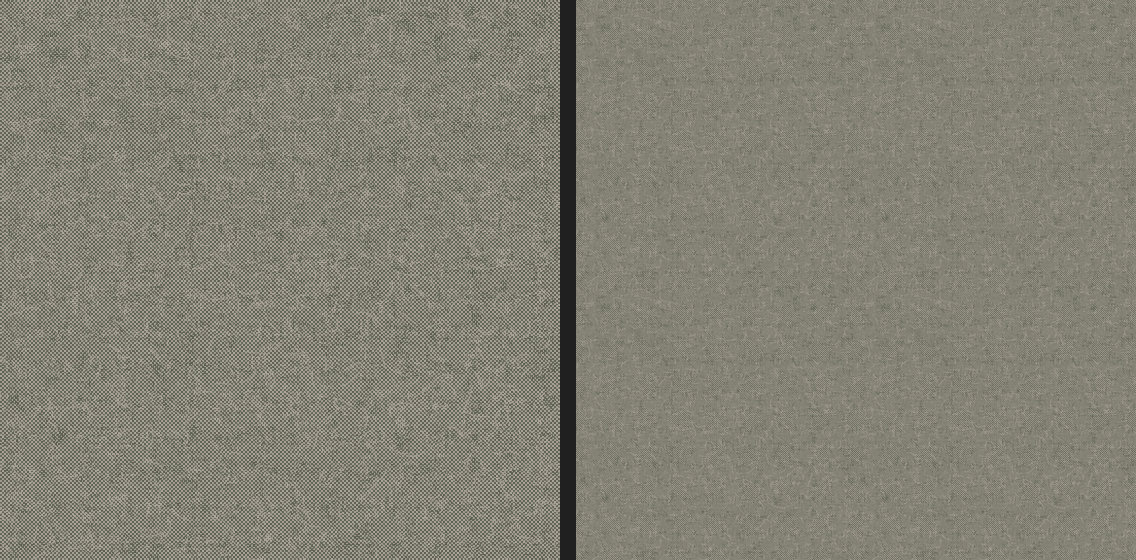
Left, the tile; right, the same tile 2 across and 2 down.
Write a WebGL 2 fragment shader that draws this texture.

```glsl
#version 300 es
precision highp float;
// Plain-weave cloth: dark green warp and pale beige weft crossing in a fine
// checker. Layered sines of whole frequency thicken and thin the threads, and
// a wrapped cellular grid scatters short, curved loose fibres over the top.

#define THREADS 288.0      // threads per side, even so that the checker wraps
#define WOBBLE 0.08        // sideways drift of threads, in thread widths
#define SLUB 0.055         // uneven thickness along each thread
#define CLOUD 0.010        // broad light and dark areas
#define GRAIN 0.024        // tone change from one crossing to the next
#define FIBRE_CELLS 28.0   // fibre grid cells per side
#define FIBRE_SHARE 0.40   // share of grid cells that hold a fibre
#define FIBRE_ALPHA 0.55
#define WARP_COLOR vec3(0.380, 0.398, 0.338)
#define WEFT_COLOR vec3(0.655, 0.625, 0.573)
#define FIBRE_COLOR vec3(0.70, 0.67, 0.61)

uniform vec2 u_resolution;
out vec4 outColor;

const float PI = 3.14159;
const float TAU = 2.0 * PI;

float hash(vec2 p) {
    vec3 q = fract(p.xyx * vec3(0.1031, 0.1030, 0.0973));
    q += dot(q, q.yzx + 33.33);
    return fract((q.x + q.y) * q.z);
}

// Thickness of one thread along its length, wrapping at t = 1.
float slub(float thread, float t, float seed) {
    float sum = 0.0;
    for (float k = 0.0; k < 4.0; k++) {
        float phase = hash(vec2(thread, seed + k));
        float jitter = floor(5.0 * hash(vec2(thread, seed + k + 9.0)));
        sum += sin(TAU * ((3.0 + 6.0 * k + jitter) * t + phase));
    }
    return 0.6 * sum + 1.2 * (hash(vec2(thread, seed + 20.0)) - 0.5);
}

// Broad uneven patches from crossed waves.
float clouds(vec2 uv) {
    float sum = 0.0;
    for (float k = 1.0; k < 6.0; k++) {
        vec2 wave = floor(vec2(hash(vec2(k, 3.0)), hash(vec2(k, 7.0))) * 15.0) - 7.0;
        sum += sin(TAU * (dot(wave, uv) + hash(vec2(k, 11.0)))
                   + sin(TAU * (k * uv.x - 2.0 * uv.y)));
    }
    return 0.5 * sum;
}

// Coverage of loose fibres: a bent segment in some cells of a wrapped grid.
float fibres(vec2 uv, float pixel) {
    vec2 p = uv * FIBRE_CELLS;
    float edge = pixel * FIBRE_CELLS;
    float cover = 0.0;
    for (float j = -1.0; j <= 1.0; j++) {
        for (float i = -1.0; i <= 1.0; i++) {
            vec2 cell = floor(p) + vec2(i, j);
            vec2 id = mod(cell, FIBRE_CELLS) + 50.0;
            vec2 center = cell + vec2(hash(id), hash(id + 31.0));
            float angle = TAU * hash(id + 62.0);
            vec2 axis = vec2(cos(angle), sin(angle));
            vec2 d = p - center;
            vec2 q = vec2(dot(d, axis), dot(d, vec2(-axis.y, axis.x)));
            q.y += (hash(id + 93.0) - 0.5) * 2.4 * q.x * q.x;
            float halfLength = mix(0.2, 0.6, hash(id + 124.0));
            float dist = length(vec2(max(abs(q.x) - halfLength, 0.0), q.y));
            float line = 1.0 - smoothstep(0.0, 0.012 + edge, dist);
            cover = max(cover, line * step(hash(id + 155.0), FIBRE_SHARE));
        }
    }
    return cover;
}

void main() {
    vec2 uv = gl_FragCoord.xy / u_resolution;
    float pixel = 1.0 / min(u_resolution.x, u_resolution.y);

    // Threads drift slightly from a straight grid.
    vec2 drift = sin(TAU * (uv.yx * vec2(17.0, 13.0) + sin(TAU * uv * 5.0) * 0.3))
               + sin(TAU * (uv.yx * vec2(41.0, 37.0) + uv * vec2(23.0, 29.0)));
    vec2 p = uv * THREADS + WOBBLE * drift;
    vec2 id = mod(floor(p), THREADS);

    // Rounded checker: positive where the weft lies on top.
    vec2 wave = sin(PI * p);
    float uneven = SLUB * (slub(id.x, uv.y, 40.0) + slub(id.y, uv.x, 80.0));
    float cloud = CLOUD * clouds(uv);
    float height = wave.x * wave.y + uneven + cloud;
    float edge = clamp(0.32 * THREADS * pixel, 0.05, 0.6);
    float weft = smoothstep(-edge, edge, height);

    // Colour, with a small tone change at every crossing.
    vec3 color = mix(WARP_COLOR, WEFT_COLOR, weft);
    float grain = hash(id + 7.0) * 2.0 - 1.0;
    color += GRAIN * grain + 0.08 * uneven + 0.2 * cloud;

    color = mix(color, FIBRE_COLOR, FIBRE_ALPHA * fibres(uv, pixel));
    outColor = vec4(color, 1.0);
}
```
